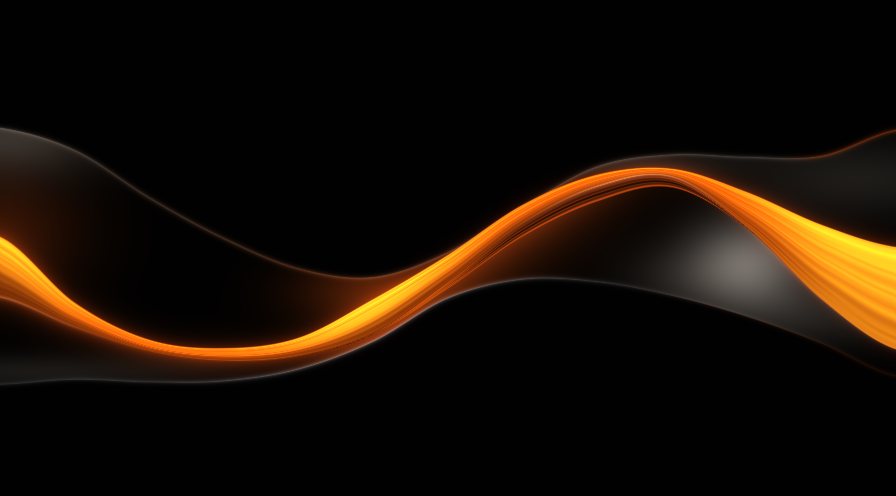
This background is drawn by a Shadertoy shader. Its source:

```glsl
// A glowing ribbon of molten orange twisting across black, between two smoky veils.
// Splines give the edges of each sheet; signed distances to them drive masks, rims
// and soft light, and stretched value noise draws the silky strands.

// Edge heights at thirteen even steps across the canvas, as fractions of its height.
const float VEIL_TOP[13] = float[13](.742, .697, .601, .519, .458, .441, .491, .582, .664, .688, .683, .685, .737);
const float CORE_TOP[13] = float[13](.523, .390, .315, .298, .319, .397, .486, .587, .648, .660, .613, .547, .502);
const float CORE_LOW[13] = float[13](.401, .340, .291, .272, .282, .329, .432, .549, .624, .643, .542, .397, .296);
const float FOLD_LOW[13] = float[13](.401, .340, .291, .272, .282, .324, .418, .523, .594, .622, .540, .397, .296);
const float VEIL_LOW[13] = float[13](.225, .235, .230, .232, .256, .312, .399, .437, .432, .404, .362, .308, .242);

const vec3 SMOKE = vec3(.25, .23, .21);
const vec3 EMBER = vec3(.52, .19, .04);
const vec3 ORANGE = vec3(.90, .38, .04);
const vec3 GOLD = vec3(1., .73, .13);

float hash(vec2 p) {
    vec3 q = fract(p.xyx * .1031);
    q += dot(q, q.yzx + 33.33);
    return fract((q.x + q.y) * q.z);
}

float noise(vec2 p) {
    vec2 i = floor(p), f = fract(p);
    f *= f * (3. - 2. * f);
    return mix(mix(hash(i), hash(i + vec2(1, 0)), f.x),
               mix(hash(i + vec2(0, 1)), hash(i + vec2(1, 1)), f.x), f.y);
}

// Catmull-Rom curve through evenly spaced heights
float spline(float k[13], float x) {
    float s = clamp(x, 0., 1.) * 12.;
    int i = min(int(s), 11);
    float t = s - float(i);
    float a = k[max(i - 1, 0)], b = k[i], c = k[i + 1], d = k[min(i + 2, 12)];
    return b + .5 * t * (c - a + t * (2. * a - 5. * b + 4. * c - d + t * (3. * (b - c) + d - a)));
}

// Signed distance above a curve, in canvas heights
float above(float k[13], vec2 p) {
    float slope = (spline(k, p.x + .004) - spline(k, p.x - .004)) / .008;
    return (p.y - spline(k, p.x)) / length(vec2(1, slope * iResolution.y / iResolution.x));
}

float cover(float d) {
    float soft = .9 / iResolution.y;
    return smoothstep(-soft, soft, d);
}

float bump(float x, float center, float width) {
    float q = (x - center) / width;
    return exp(-q * q);
}

float blob(vec2 p, vec2 center, vec2 size) {
    vec2 q = (p - center) / size;
    return exp(-dot(q, q));
}

void mainImage(out vec4 fragColor, in vec2 fragCoord) {
    vec2 p = fragCoord / iResolution.xy;
    float top = above(VEIL_TOP, p), coreTop = above(CORE_TOP, p);
    float coreLow = above(CORE_LOW, p), fold = above(FOLD_LOW, p), low = above(VEIL_LOW, p);
    vec3 color = vec3(.004, .003, .002);

    // Upper veil: smoke at the corners, warm light beside the core
    vec3 veil = SMOKE * (.85 * blob(p, vec2(.01, .73), vec2(.11, .08))
                       + .4 * blob(p, vec2(.70, .67), vec2(.12, .03))
                       + .45 * blob(p, vec2(.96, .64), vec2(.13, .08)));
    veil += EMBER * (.38 * blob(p, vec2(0, .53), vec2(.09, .12))
                   + .65 * blob(p, vec2(.43, .41), vec2(.09, .07))
                   + .3 * exp(-max(coreTop, 0.) / .018));
    color += veil * cover(-top) * cover(coreTop);

    // Lower veil: ember below the fold, then a pale sheen at the right
    float depth = max(-fold, 0.);
    veil = EMBER * (.75 * exp(-depth / .055) * bump(p.x, .58, .12)
                  + .45 * exp(-depth / .025) * (1. - smoothstep(.2, .5, p.x))
                  + .7 * bump(p.x, .43, .08));
    veil += vec3(.43, .41, .39) * blob(p, vec2(.835, .47), vec2(.065, .09));
    veil += SMOKE * (.5 * blob(p, vec2(.91, .37), vec2(.10, .07))
                   + .4 * blob(p, vec2(.76, .44), vec2(.07, .07))
                   + .4 * blob(p, vec2(.03, .25), vec2(.20, .035)));
    color += veil * cover(-fold) * cover(low);

    // Fine rims along the outer edges
    vec3 topRim = mix(SMOKE * 1.1, EMBER, .5 * bump(p.x, .35, .2) + smoothstep(.86, .93, p.x));
    color += topRim * .75 * exp(-abs(top) / .0032);
    vec3 lowRim = mix(vec3(.34, .34, .35), EMBER * .6, smoothstep(.6, 1., p.x));
    color += lowRim * exp(-abs(low) / .003) * (.35 + .65 * bump(p.x, .42, .2));

    // Dark fold with thin red strands under the core
    float across = clamp(-coreLow / max(fold - coreLow, .001), 0., 1.);
    float strand = noise(vec2(p.x * 5., across * 9.));
    vec3 foldColor = EMBER * (.22 + .7 * strand * strand + .7 * bump(across, 1., .15));
    foldColor = mix(foldColor, ORANGE, .65 * bump(p.x, .47, .06));
    color = mix(color, foldColor, cover(-coreLow) * cover(fold));

    // Molten core: gold where it turns to the light, streaked along its length
    across = clamp(-coreTop / max(coreLow - coreTop, .001), 0., 1.);
    strand = noise(vec2(p.x * 4. + 7., across * 13.)) * .6 + noise(vec2(p.x * 7., across * 29.)) * .4;
    float right = smoothstep(.78, .95, p.x);
    float heat = bump(p.x, .42, .10) + right + .7 * bump(p.x, 0., .08);
    heat *= 1. - (.8 - .35 * right) * smoothstep(.25, .95, across);
    vec3 core = mix(ORANGE, GOLD, clamp(heat + .45 * (strand - .5), 0., 1.));
    core *= mix(1., .5 + .2 * right, smoothstep(.35, 1., across)) * (.78 + .4 * strand);
    core *= 1. - .3 * bump(p.x, 0., .12) * smoothstep(.35, .7, across);
    core += vec3(.20, .12, .02) * bump(across, .12, .1);
    color = mix(color, core, cover(-coreTop) * cover(coreLow));

    // Pale lower glint and the faint halo around the core
    float glint = bump(p.x, .70, .09) + .5 * bump(p.x, 0., .1) + .3 * right;
    color += vec3(.50, .36, .26) * glint * exp(-abs(coreLow) / .0025);
    color += vec3(.16, .04, .005) * exp(-max(max(coreTop, -coreLow), 0.) / .01);
    fragColor = vec4(clamp(color, 0., 1.), 1);
}
```
